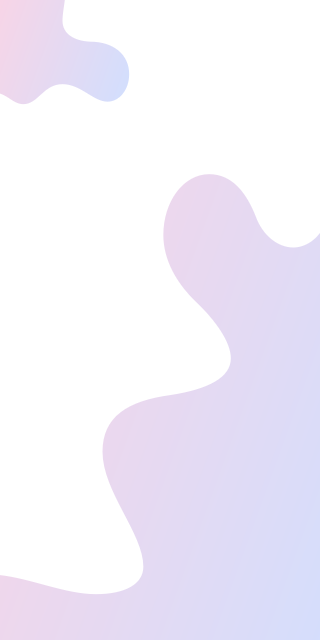
Reproduce this background procedurally as a Shadertoy shader.

```glsl
// Two soft pink-to-blue liquid blobs on white: a corner splash and a tall wave.

const vec2 GRID = vec2(384.0, 768.0);          // design units across the canvas
const vec3 PAPER = vec3(1.0);
const vec3 PINK = vec3(0.97, 0.835, 0.905);
const vec3 BLUE = vec3(0.83, 0.87, 0.99);
const vec2 GRADIENT_AXIS = vec2(0.94, -0.34);
const int CURVE_STEPS = 16;

// Outline knots; each handle pair holds (leaving offset, arriving offset).
const int WAVE_SPANS = 11;
const vec2 WAVE_KNOTS[12] = vec2[12](
    vec2(-1, 78), vec2(115, 55), vec2(172, 88), vec2(123, 226),
    vec2(205, 294), vec2(277, 338), vec2(235, 406), vec2(196, 486),
    vec2(251, 559), vec2(307, 508), vec2(352, 471), vec2(385, 490));
const vec4 WAVE_HANDLES[11] = vec4[11](
    vec4(38, -4, -37, 0), vec4(35, 0, 0, -21), vec4(0, 40, 0, -48),
    vec4(0, 42, -52, -7), vec4(45, 7, 0, -23), vec4(0, 20, 23, -22),
    vec4(-23, 22, 0, -30), vec4(0, 40, -31, 0), vec4(28, 0, -11, 28),
    vec4(8, -22, -19, 0), vec4(12, 0, -8, -12));

const int SPLASH_SPANS = 7;
const vec2 SPLASH_KNOTS[8] = vec2[8](
    vec2(78, 770), vec2(75, 743), vec2(108, 718), vec2(155, 679),
    vec2(129, 646), vec2(75, 667), vec2(28, 643), vec2(-1, 656));
const vec4 SPLASH_HANDLES[7] = vec4[7](
    vec4(-1, -9, 0, 8), vec4(0, -15, -20, 1), vec4(29, 0, 0, 23),
    vec4(0, -19, 14, 0), vec4(-17, 0, 22, 0), vec4(-23, 0, 18, 0),
    vec4(-11, 0, 11, -3));

float segmentDistance(vec2 p, vec2 a, vec2 b) {
    vec2 ap = p - a, ab = b - a;
    return length(ap - ab * clamp(dot(ap, ab) / dot(ab, ab), 0.0, 1.0));
}

// True when a ray straight down from p meets the segment.
bool crossesBelow(vec2 p, vec2 a, vec2 b) {
    if ((a.x > p.x) == (b.x > p.x)) return false;
    return mix(a.y, b.y, (p.x - a.x) / (b.x - a.x)) < p.y;
}

vec2 cubicPoint(vec2 a, vec2 b, vec2 c, vec2 d, float t) {
    float s = 1.0 - t;
    return s * s * s * a + 3.0 * s * t * (s * b + t * c) + t * t * t * d;
}

// Folds one curve span into the nearest distance and the crossing parity.
void traceSpan(vec2 p, vec2 start, vec2 end, vec4 handles,
               inout float nearest, inout float side) {
    vec2 previous = start;
    for (int i = 1; i <= CURVE_STEPS; i++) {
        float t = float(i) / float(CURVE_STEPS);
        vec2 current = cubicPoint(start, start + handles.xy, end + handles.zw, end, t);
        nearest = min(nearest, segmentDistance(p, previous, current));
        if (crossesBelow(p, previous, current)) side = -side;
        previous = current;
    }
}

// Signed distances, negative inside.
float waveDistance(vec2 p) {
    float nearest = 1e5, side = -1.0;
    for (int i = 0; i < WAVE_SPANS; i++)
        traceSpan(p, WAVE_KNOTS[i], WAVE_KNOTS[i + 1], WAVE_HANDLES[i], nearest, side);
    return nearest * side;
}

float splashDistance(vec2 p) {
    float nearest = 1e5, side = 1.0;
    for (int i = 0; i < SPLASH_SPANS; i++)
        traceSpan(p, SPLASH_KNOTS[i], SPLASH_KNOTS[i + 1], SPLASH_HANDLES[i], nearest, side);
    return nearest * side;
}

vec3 blobColor(vec2 p, float from, float to) {
    float t = (dot(p, GRADIENT_AXIS) - from) / (to - from);
    return mix(PINK, BLUE, clamp(t, 0.0, 1.0));
}

float coverage(float distance, float pixel) {
    return clamp(0.5 - distance / pixel, 0.0, 1.0);
}

void mainImage(out vec4 fragColor, in vec2 fragCoord) {
    vec2 p = fragCoord / iResolution.xy * GRID;
    float pixel = GRID.x / iResolution.x;

    vec3 color = PAPER;
    color = mix(color, blobColor(p, -151.0, 379.0), coverage(waveDistance(p), pixel));
    color = mix(color, blobColor(p, -261.0, -85.0), coverage(splashDistance(p), pixel));
    fragColor = vec4(color, 1.0);
}
```
